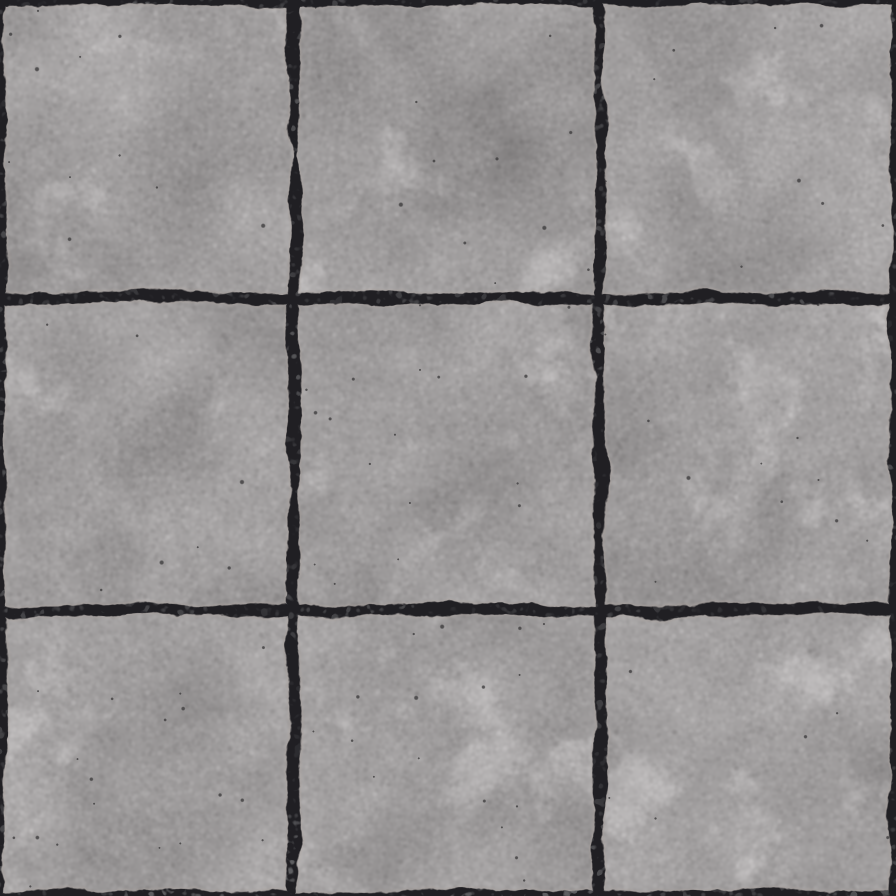
Give the GLSL for this texture, as a three.js fragment shader.

```glsl
// Three by three grey stone paving slabs with ragged, gritty black joints.
varying vec2 vUv;

// Layout, in canvas units
const vec2 JOINT_LOW = vec2(0.328, 0.319);   // first inner joint, x and y
const vec2 JOINT_HIGH = vec2(0.669, 0.667);  // second inner joint, x and y
const float JOINT_HALF_WIDTH = 0.0060;
const float JOINT_DRIFT = 0.0012;
const float EDGE_RAGGED = 0.0058;
const float EDGE_SOFT = 0.0011;
const float RIM_WIDTH = 0.004;

// Surface
const float CLOUD_AMOUNT = 0.085;
const float PALE_AMOUNT = 0.085;
const float GRAIN_AMOUNT = 0.030;
const float SLAB_VARIATION = 0.018;
const float PIT_SCALE = 42.0;
const float PIT_CHANCE = 0.07;

const vec3 STONE = vec3(0.622, 0.612, 0.613);
const vec3 RIM = vec3(0.67, 0.635, 0.615);
const vec3 PIT = vec3(0.24, 0.235, 0.24);
const vec3 JOINT = vec3(0.125, 0.122, 0.138);
const vec3 GRIT = vec3(0.37, 0.37, 0.38);

vec2 hash2(vec2 p) {
  vec2 q = vec2(dot(p, vec2(127.1, 311.7)), dot(p, vec2(269.5, 183.3)));
  return fract(sin(q) * 43758.5);
}

// Cellular noise: soft blobs of random sign around scattered points
float blobs(vec2 p) {
  vec2 cell = floor(p);
  float sum = 0.0;
  for (int y = -1; y <= 1; y++) {
    for (int x = -1; x <= 1; x++) {
      vec2 id = cell + vec2(float(x), float(y));
      vec2 toPoint = id + hash2(id) - p;
      float w = max(0.0, 1.0 - dot(toPoint, toPoint));
      sum += w * w * (hash2(id + 57.3).x * 2.0 - 1.0);
    }
  }
  return sum;
}

float layeredBlobs(vec2 p) {
  float sum = 0.0;
  float amplitude = 0.5;
  for (int i = 0; i < 5; i++) {
    sum += amplitude * blobs(p);
    p = mat2(1.6, 1.2, -1.2, 1.6) * p + 13.7;
    amplitude *= 0.58;
  }
  return sum;
}

// Distance to the nearest joint centre on each axis, borders included
vec2 jointDistance(vec2 p) {
  vec2 border = min(p, 1.0 - p);
  vec2 inner = min(abs(p - JOINT_LOW), abs(p - JOINT_HIGH));
  return min(border, inner);
}

// Sparse small holes of random size
float pits(vec2 p) {
  vec2 cell = floor(p * PIT_SCALE);
  vec2 rnd = hash2(cell + 5.1);
  vec2 centre = 0.2 + 0.6 * hash2(cell + 91.7);
  float radius = mix(0.03, 0.10, rnd.y * rnd.y);
  float d = length(fract(p * PIT_SCALE) - centre);
  return step(rnd.x, PIT_CHANCE) * (1.0 - smoothstep(radius * 0.5, radius + 0.04, d));
}

void main() {
  // Joints wander slowly along their length
  vec2 drift = sin(vUv.yx * vec2(21.0, 17.0) + vec2(0.6, 2.1))
             + 0.6 * sin(vUv.yx * vec2(47.0, 53.0) + vec2(1.9, 0.4));
  vec2 p = vUv + JOINT_DRIFT * drift;
  vec2 slab = step(JOINT_LOW, p) + step(JOINT_HIGH, p);
  vec2 slabShift = slab * vec2(7.3, 11.9);

  // Each slab has its own chipped outline
  vec2 toJoint = jointDistance(p);
  float chips = layeredBlobs(vUv * 24.0 + slabShift);
  float inset = min(toJoint.x, toJoint.y) - JOINT_HALF_WIDTH + EDGE_RAGGED * chips;
  float stoneMask = smoothstep(-EDGE_SOFT, EDGE_SOFT, inset);

  // Mottled stone: broad clouds, pale worn patches, fine grain
  vec2 warped = vUv + 0.012 * sin(vUv.yx * 19.0 + slabShift);
  float clouds = layeredBlobs(warped * 9.0 + slabShift);
  float wear = layeredBlobs(warped * 15.0 + slabShift + 31.0);
  float region = 0.5 + 0.5 * blobs(vUv * 6.0 + slabShift + 73.0);
  float pale = smoothstep(0.15, 0.75, wear + 0.25 * (region - 0.5));
  float grain = blobs(vUv * 230.0);
  float slabTone = hash2(slab + 3.7).x - 0.5;

  vec3 stone = STONE + CLOUD_AMOUNT * clouds + PALE_AMOUNT * pale
             + GRAIN_AMOUNT * grain + SLAB_VARIATION * slabTone;
  float rim = 1.0 - smoothstep(0.0, RIM_WIDTH, inset);
  stone = mix(stone, RIM, 0.45 * rim);
  stone = mix(stone, PIT, 0.8 * pits(vUv));

  // Black filler with scattered pale grit
  float speck = smoothstep(0.25, 0.95, blobs(vUv * 190.0 + 19.0));
  float dusty = 0.5 + 0.5 * blobs(vUv * 14.0 + 43.0);
  vec3 filler = mix(JOINT, GRIT, speck * clamp(dusty, 0.2, 1.0));

  gl_FragColor = vec4(mix(filler, stone, stoneMask), 1.0);
}
```
